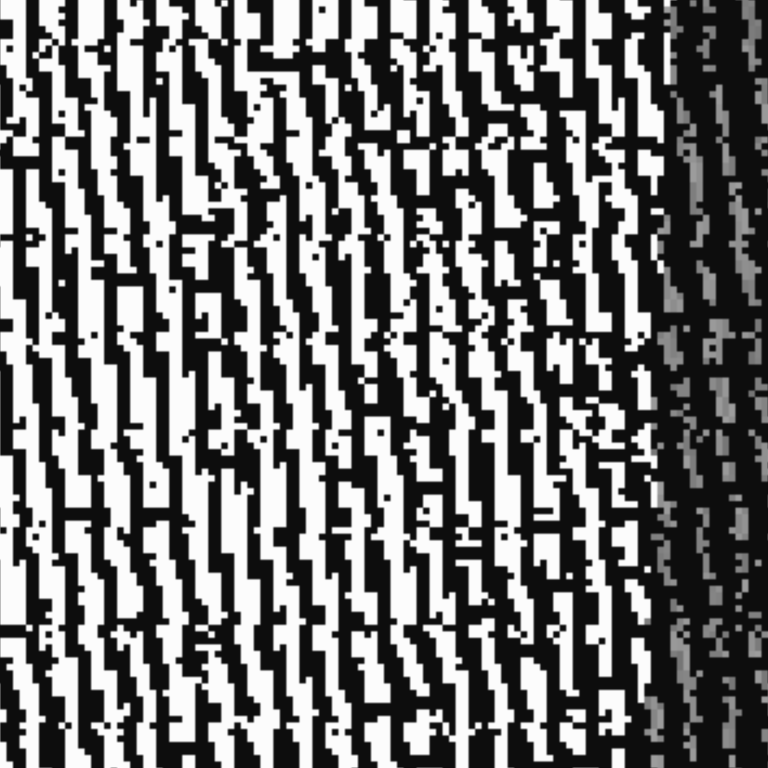
This texture is drawn by a Shadertoy shader. Its source:

```glsl
// Blocky leaning white dashes on black, with a dim grey strip down the right side

float hash(vec2 p) {
    return fract(sin(dot(p, vec2(127.1, 311.7))) * 43758.5453);
}

float noise(vec2 p) {
    vec2 i = floor(p), f = fract(p);
    f = f * f * (3.0 - 2.0 * f);
    return mix(mix(hash(i), hash(i + vec2(1, 0)), f.x),
               mix(hash(i + vec2(0, 1)), hash(i + vec2(1, 1)), f.x), f.y);
}

// Brightness of one square of the 118 x 118 grid
float cellShade(vec2 cell) {
    float row = 117.0 - cell.y;
    float band = floor((row - 6.0) / 15.0);
    float bandRow = mod(row - 6.0, 15.0);
    float across = cell.x / 118.0;
    bool dim = cell.x > 102.0 - 4.5 * row / 118.0 + floor(2.0 * hash(vec2(floor(row / 5.0), 3.0)));

    // Most dashes sit on columns two squares wide, some on single squares
    bool fine = dim || hash(floor(cell / vec2(6.0, 4.0))) < 0.25;
    float column = fine ? cell.x : 2.0 * floor(cell.x / 2.0) + 0.5;

    // Stripes lean right going down, and slip back a little at every band
    float lean = 0.24 * bandRow + 2.1 * band;
    float wobble = 1.5 * noise(vec2(cell.x / 9.0, row / 8.0));
    float stripe = (column - lean + wobble) / 6.0;
    float id = floor(stripe);
    float width = 0.54 - 0.1 * across + 0.22 * (noise(vec2(cell.x / 4.0, row / 5.0) + 40.0) - 0.5);
    if (dim) width -= 0.12;
    bool lit = fract(stripe) < width;

    // Short breaks, more frequent towards the right
    float slot = row + floor(11.0 * hash(vec2(id, 7.0)));
    float breakChance = dim ? 0.75 : 0.15 + 0.5 * across * across;
    if (mod(slot, 9.0) < 2.0 && hash(vec2(id, floor(slot / 9.0))) < breakChance) lit = false;

    // Crumbs where the bands meet
    float crumbs = bandRow < 2.0 ? 0.09 : 0.006;
    if (hash(cell + 19.0) < crumbs) lit = !lit;

    if (dim) {
        lit = lit && hash(cell + 71.0) > 0.18;
        float grey = 0.46 + 0.16 * hash(floor(cell / vec2(1.0, 3.0)) + 5.0);
        return lit ? grey : 0.05;
    }
    return lit ? 0.99 : 0.05;
}

void mainImage(out vec4 fragColor, in vec2 fragCoord) {
    vec2 grid = fragCoord / iResolution.xy * 118.0 - 0.5;
    vec2 cell = floor(grid);

    // Blend neighbouring squares over a narrow soft edge
    vec2 blend = smoothstep(0.26, 0.74, fract(grid));
    float lower = mix(cellShade(cell), cellShade(cell + vec2(1, 0)), blend.x);
    float upper = mix(cellShade(cell + vec2(0, 1)), cellShade(cell + vec2(1, 1)), blend.x);
    fragColor = vec4(vec3(mix(lower, upper, blend.y)), 1.0);
}
```
